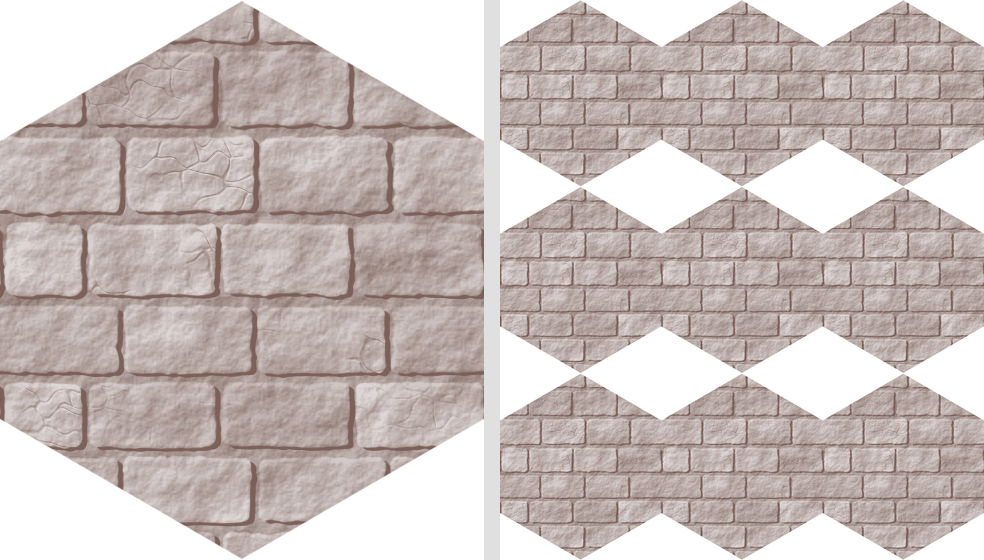
Left: one tile. Right: repeated 3 by 3.
This texture is drawn by a Shadertoy shader. Its source:

```glsl
// A hexagonal panel of weathered, rounded bricks in seven staggered courses on white.
// Each brick is a rounded-box distance; wrapping fractal and cellular noise give it
// relief, which is lit from the upper left, with cast shadows filling the joints.

const float WIDTH = 0.866;  // canvas width over height
const float PITCH = 0.239;  // brick length plus joint, in canvas heights

vec2 hash2(vec2 p) {
    vec3 q = fract(p.xyx * vec3(0.1031, 0.1030, 0.0973));
    q += dot(q, q.yzx + 33.33);
    return fract((q.xx + q.yz) * q.zy);
}

// Value noise that wraps after a whole number of cells
float noise(vec2 uv, vec2 cells) {
    vec2 i = floor(uv * cells), f = fract(uv * cells);
    f = f * f * (3.0 - 2.0 * f);
    float a = hash2(mod(i, cells)).x;
    float b = hash2(mod(i + vec2(1, 0), cells)).x;
    float c = hash2(mod(i + vec2(0, 1), cells)).x;
    float d = hash2(mod(i + 1.0, cells)).x;
    return mix(mix(a, b, f.x), mix(c, d, f.x), f.y);
}

float fbm(vec2 uv, vec2 cells) {
    float sum = 0.0, amplitude = 0.5;
    for (int k = 0; k < 5; k++) {
        sum += amplitude * noise(uv, cells);
        cells *= 2.0;
        amplitude *= 0.5;
    }
    return sum;
}

// Wrapping cellular noise: gap between the two nearest points, zero on cell borders
float cellBorder(vec2 uv, vec2 cells) {
    vec2 i = floor(uv * cells), f = fract(uv * cells);
    float near = 9.0, next = 9.0;
    for (int y = -1; y <= 1; y++)
    for (int x = -1; x <= 1; x++) {
        vec2 o = vec2(x, y);
        float d = length(o + hash2(mod(i + o, cells)) - f);
        next = min(next, max(near, d));
        near = min(near, d);
    }
    return next - near;
}

// Signed distance to the brick of this cell; id holds its column and course
float brick(vec2 uv, out vec2 id) {
    float down = 1.0 - uv.y;
    float course = (down - 0.0954 - 0.013 * cos(6.2832 * (down - 0.534))) * 7.0;
    float odd = mod(floor(course), 2.0), last = 3.0 - odd;
    id.y = mod(floor(course), 7.0);
    float jitter = 0.008 * (hash2(vec2(id.y, 3.0)).x - 0.5);
    float x = mod(uv.x * WIDTH - mix(0.152, 0.219, odd) - jitter, WIDTH);
    id.x = min(floor(x / PITCH), last);

    float start = id.x * PITCH;
    float end = id.x == last ? WIDTH : start + PITCH;
    vec2 halfSize = vec2(0.5 * (end - start) - 0.006, 0.0612);
    vec2 q = vec2(x - 0.5 * (start + end), (fract(course) - 0.5) / 7.0);
    q = abs(q) - halfSize + 0.014;
    float box = length(max(q, 0.0)) + min(max(q.x, q.y), 0.0) - 0.014;

    // Chipped, wavering outline
    return box + 0.006 * (noise(uv, vec2(22, 26)) - 0.5)
               + 0.004 * (noise(uv, vec2(75, 87)) - 0.5);
}

// Surface relief: rounded body, rough grain and cracks on some bricks
float relief(vec2 uv, out float crack) {
    vec2 id;
    float body = smoothstep(0.003, -0.008, brick(uv, id));
    vec2 bend = vec2(noise(uv, vec2(24, 28)), noise(uv, vec2(31, 35))) - 0.5;
    float border = cellBorder(uv + 0.035 * bend, vec2(13, 25));
    float worn = smoothstep(0.45, 0.95, hash2(id + 17.0).x);
    worn *= smoothstep(0.4, 0.65, noise(uv, vec2(9, 11)));
    crack = body * worn * smoothstep(0.12, 0.0, border);
    return 0.08 * body + 0.9 * fbm(uv, vec2(15, 18)) - 0.06 * crack;
}

void mainImage(out vec4 fragColor, in vec2 fragCoord) {
    vec2 uv = fragCoord / iResolution.xy;
    vec2 id, shadeId;
    float crack, unused;

    float face = smoothstep(0.002, -0.002, brick(uv, id));
    float caster = brick(uv + vec2(-0.0115, 0.006), shadeId);
    float shadow = smoothstep(0.001, -0.002, caster) * (1.0 - face);

    // Tone runs from joint shadow (0) to pale brick (1)
    float blotch = fbm(uv + 0.37, vec2(8, 9)) - 0.48;
    float brickTone = 0.83 + 0.2 * (hash2(id + 5.0).y - 0.5) + 0.45 * blotch;
    float tone = mix(0.6 + 0.15 * blotch, brickTone, face);
    float slope = relief(uv, crack) - relief(uv + vec2(-0.003, 0.003), unused);
    tone += clamp(4.5 * slope, -0.45, 0.25) - 0.2 * crack;
    tone = mix(tone, 0.02, 0.95 * shadow);
    vec3 color = mix(vec3(0.47, 0.36, 0.33), vec3(0.80, 0.76, 0.75), clamp(tone, -0.05, 1.2));

    // Hexagon touching all four sides of the canvas
    vec2 c = abs(uv - 0.5);
    float outside = c.y + 0.5 * c.x - 0.498;
    float soft = 1.0 / iResolution.y;
    color = mix(color, vec3(1.0), smoothstep(-soft, soft, outside));
    fragColor = vec4(color, 1.0);
}
```
